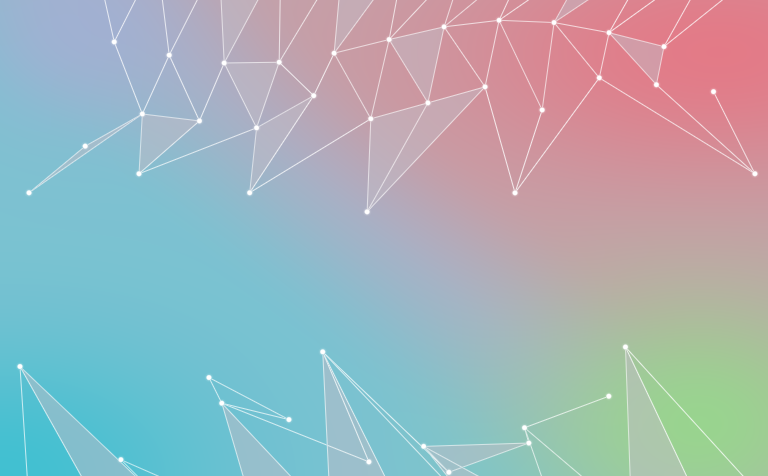
This background is drawn by a WebGL 1 fragment shader. Its source:

```glsl
precision highp float;

uniform vec2 u_resolution;

#define LINE_WIDTH 0.0022
#define DOT_RADIUS 0.0055
#define HALO_RADIUS 0.0105
#define LINE_ALPHA 0.78
#define FACET_ALPHA 0.48
#define FACET_SHARE 0.30

// Rows of the mesh; the two outer rows lie beyond the canvas
#define TOP_OUTER 0.0
#define TOP_HIGH 1.0
#define TOP_MID 2.0
#define TOP_LOW 3.0
#define BOTTOM_HIGH 4.0
#define BOTTOM_MID 5.0

const float BOTTOM_OUTER = 6.0;
const vec3 FACET_COLOR = vec3(0.76, 0.74, 0.78);

float pixel;
float lineInk = 0.0;
float dotInk = 0.0;
float facetInk = 0.0;

float hash(vec2 v) {
    return fract(sin(dot(v, vec2(127.1, 311.7))) * 43758.5);
}

// Elliptical falloff around a centre
float glow(vec2 p, vec2 centre, vec2 reach) {
    vec2 q = (p - centre) / reach;
    return exp(-dot(q, q));
}

vec3 backdrop(vec2 p) {
    vec3 cyan = vec3(0.49, 0.76, 0.82);
    vec3 lavender = vec3(0.66, 0.695, 0.78);
    vec3 mauve = vec3(0.76, 0.64, 0.67);
    float diagonal = dot(p - vec2(0.704, 0.632), vec2(0.634, 0.774));
    vec3 color = mix(cyan, lavender, smoothstep(-0.32, 0.03, diagonal));
    color = mix(color, mauve, smoothstep(-0.06, 0.22, diagonal));
    color = mix(color, vec3(0.63, 0.69, 0.83), 0.85 * glow(p, vec2(0.17, 0.94), vec2(0.24, 0.20)));
    color = mix(color, vec3(0.89, 0.48, 0.53), glow(p, vec2(1.51, 0.89), vec2(0.60, 0.28)));
    color = mix(color, vec3(0.60, 0.83, 0.56), glow(p, vec2(1.47, 0.11), vec2(0.37, 0.27)));
    return mix(color, vec3(0.23, 0.75, 0.82), 0.9 * glow(p, vec2(0.0), vec2(0.46, 0.28)));
}

// Position of node i along a wavy row
vec2 node(float row, float i) {
    if (row == TOP_OUTER) return vec2(0.20 + 0.13 * i, 1.09);
    if (row == TOP_HIGH) return vec2(0.24 + 0.1155 * i, 0.912 - 0.046 * sin(0.65 * i));
    if (row == TOP_MID) return vec2(0.179 + 0.12 * i, 0.727 + 0.0095 * i - 0.034 * cos(2.356 * i));
    if (row == TOP_LOW) return vec2(0.061 + 0.231 * i + 0.37 * pow(i / 5.0, 6.0), 0.595 + 0.04 * sin(1.57 * i));
    if (row == BOTTOM_HIGH) return vec2(0.042 + 0.212 * i, 0.149 - 0.122 * cos(1.95 * (i - 4.4)));
    if (row == BOTTOM_MID) return vec2(0.439 + 0.168 * i, 0.118 - 0.113 * cos(0.9 * (i - 2.75)));
    return vec2(0.063 + 0.158 * i, -0.09);
}

void drawLine(vec2 p, vec2 a, vec2 b, float alpha) {
    vec2 ab = b - a;
    float t = clamp(dot(p - a, ab) / dot(ab, ab), 0.0, 1.0);
    float d = length(p - a - ab * t);
    float cover = clamp((0.5 * (LINE_WIDTH + pixel) - d) / pixel, 0.0, 1.0);
    lineInk = max(lineInk, cover * alpha);
}

void drawDot(vec2 p, vec2 centre) {
    float d = length(p - centre);
    float core = 1.0 - smoothstep(DOT_RADIUS - pixel, DOT_RADIUS + pixel, d);
    float halo = 0.45 * (1.0 - smoothstep(0.0, HALO_RADIUS, d));
    dotInk = max(dotInk, max(core, halo));
}

// Signed distance to the line through a and b
float side(vec2 p, vec2 a, vec2 b) {
    vec2 ab = normalize(b - a);
    return ab.x * (p.y - a.y) - ab.y * (p.x - a.x);
}

void drawFacet(vec2 p, vec2 a, vec2 b, vec2 c) {
    float winding = sign(side(c, a, b));
    float inner = winding * side(p, a, b);
    inner = min(inner, winding * side(p, b, c));
    inner = min(inner, winding * side(p, c, a));
    facetInk = max(facetInk, smoothstep(-0.5 * pixel, 0.5 * pixel, inner));
}

// Joins pairs of nodes in one row to a shared node in another
void drawStrip(vec2 p, float baseRow, float apexRow, float count, float ratio, float shift) {
    for (int k = 0; k < 12; k++) {
        float i = float(k);
        if (i >= count) break;
        vec2 a = node(baseRow, i);
        vec2 b = node(baseRow, i + 1.0);
        vec2 c = node(apexRow, floor(i * ratio + shift + 0.001));
        float chance = hash(vec2(i + 1.0, baseRow + 3.0));
        float alpha = LINE_ALPHA * mix(0.7, 1.0, chance);
        drawLine(p, a, c, alpha);
        drawLine(p, b, c, alpha);
        if (chance < 0.6) drawLine(p, a, b, alpha);
        if (chance < FACET_SHARE) drawFacet(p, a, b, c);
        drawDot(p, a);
        drawDot(p, b);
        drawDot(p, c);
    }
}

void main() {
    vec2 p = gl_FragCoord.xy / u_resolution.y;
    pixel = 1.0 / u_resolution.y;

    // Upper mesh
    drawStrip(p, TOP_OUTER, TOP_HIGH, 11.0, 1.0, 0.0);
    drawStrip(p, TOP_HIGH, TOP_MID, 10.0, 1.0, 1.0);
    drawStrip(p, TOP_MID, TOP_LOW, 11.0, 0.5, 0.5);
    // Lower mesh
    drawStrip(p, BOTTOM_OUTER, BOTTOM_HIGH, 10.0, 0.75, 0.0);
    drawStrip(p, BOTTOM_MID, BOTTOM_HIGH, 5.0, 0.8, 2.0);

    vec3 color = mix(backdrop(p), FACET_COLOR, FACET_ALPHA * facetInk);
    color = mix(color, vec3(1.0), max(lineInk, dotInk));
    gl_FragColor = vec4(color, 1.0);
}
```
